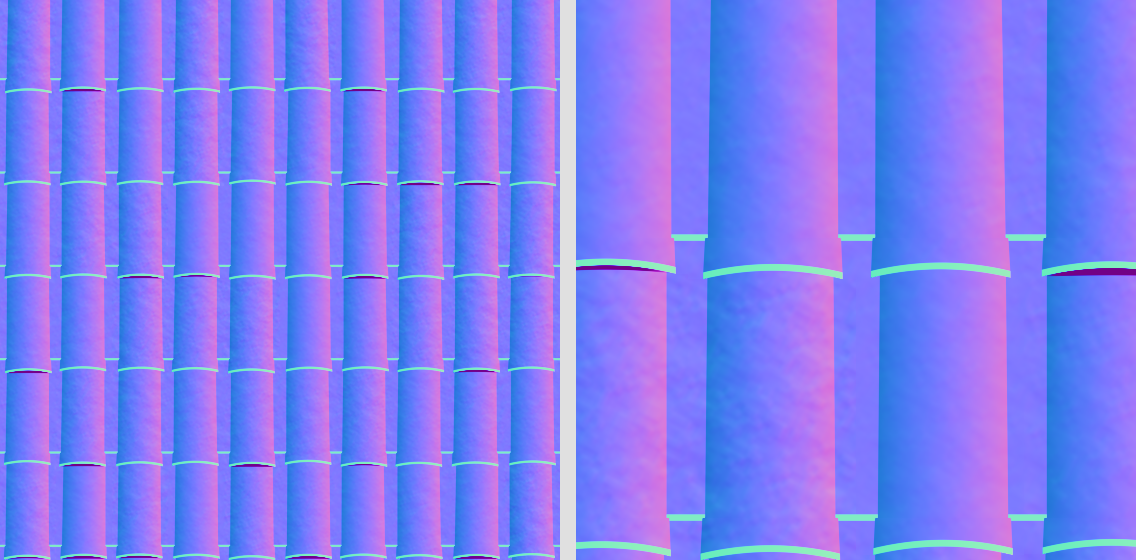
Left, the full canvas; right, a detail of the centre.
Reproduce this texture map procedurally as a Shadertoy shader.

```glsl
float hash(vec2 p) {
    return fract(sin(dot(p, vec2(127.1, 311.7))) * 43758.5453);
}

// Value noise that wraps after a whole number of cells
float wrapNoise(vec2 p, float period) {
    vec2 i = floor(p), f = fract(p);
    f = f * f * f * (f * (f * 6.0 - 15.0) + 10.0);
    vec2 a = mod(i, period), b = mod(i + 1.0, period);
    return mix(mix(hash(a), hash(vec2(b.x, a.y)), f.x),
               mix(hash(vec2(a.x, b.y)), hash(b), f.x), f.y);
}

// Clay surface height; the integer rotation keeps it periodic
float clayHeight(vec2 p) {
    p = mat2(2.0, 1.0, -1.0, 2.0) * p;
    float height = 0.0, amplitude = 0.5, frequency = 24.0;
    for (int octave = 0; octave < 3; octave++) {
        height += amplitude * wrapNoise(p * frequency, frequency);
        amplitude *= 0.5;
        frequency *= 2.0;
    }
    return height;
}

// Centre line of a cover tile, with a small offset and slant of its own
float tileAxis(vec2 id, float along) {
    return 0.5 + 0.04 * (hash(id + 3.0) - 0.5)
               + 0.035 * (hash(id + 17.0) - 0.5) * (along - 0.5);
}

float band(float d, float low, float high, float blur) {
    return smoothstep(low - blur, low + blur, d)
         * (1.0 - smoothstep(high - blur, high + blur, d));
}

void mainImage(out vec4 fragColor, in vec2 fragCoord) {
    vec2 p = fragCoord / iResolution.xy;
    vec2 grid = vec2(10.0, 6.0);
    vec2 blur = 0.7 * grid / iResolution.xy;
    vec2 cell = p * grid + vec2(0.0, 0.3);
    vec2 upperId = mod(floor(cell), grid);
    vec2 f = fract(cell);

    // Arched front edge of the upper tile
    float lipU = (f.x - tileAxis(upperId, 0.0)) / 0.415;
    float arch = 1.0 - min(lipU * lipU, 1.0);
    float lipY = 0.31 + 0.03 * arch + 0.025 * (hash(upperId + 31.0) - 0.5);
    float aboveLip = f.y - lipY;

    // Tile under this point, and the distance along it from its front
    float below = step(aboveLip, 0.0);
    vec2 id = vec2(upperId.x, mod(upperId.y - below, grid.y));
    float along = f.y - 0.32 + below;

    // Covers flare where the lower pan tile is exposed
    float panY = f.y - 0.45;
    float flare = (1.0 - below) * (1.0 - smoothstep(-blur.y, blur.y, panY));
    float halfWidth = mix(0.39 - 0.015 * along, 0.415 - 0.08 * along, flare);
    float across = f.x - tileAxis(id, along);
    float cover = 1.0 - smoothstep(-blur.x, blur.x, abs(across) - halfWidth);
    float u = clamp(across / halfWidth, -1.0, 1.0);

    // Flat pans and rounded covers
    float slope = 0.72 * u;
    vec3 panNormal = vec3(0.0, -0.05, 1.0);
    vec3 coverNormal = vec3(slope, -0.05, sqrt(1.0 - slope * slope));
    vec3 normal = mix(panNormal, coverNormal, cover);

    // Rough clay, stronger on some tiles
    float h = clayHeight(p);
    vec2 bump = vec2(clayHeight(p + vec2(0.002, 0.0)), clayHeight(p + vec2(0.0, 0.002))) - h;
    normal.xy -= bump * mix(0.35, 0.95, hash(id + 53.0));

    // Straight front edge of the pans
    float panLip = band(panY, -0.01, 0.013, blur.y) * (1.0 - cover);
    normal = mix(normal, vec3(0.0, 0.8, 0.5), panLip);

    // Shadowed crescent under raised tiles, then the bright front edge
    float lipSpan = 1.0 - smoothstep(-blur.x, blur.x, (abs(lipU) - 1.0) * 0.415);
    float raised = smoothstep(0.6, 0.95, hash(upperId + 71.0));
    float gap = 0.028 * raised * arch;
    float crescent = band(aboveLip, -gap, 0.004, blur.y) * smoothstep(0.0, 0.012, gap);
    normal = mix(normal, vec3(-0.1, -0.95, 0.05), crescent * lipSpan);
    float lip = band(aboveLip, 0.0, 0.024, blur.y) * lipSpan;
    normal = mix(normal, vec3(0.2 * lipU, 0.84, 0.46), lip);

    fragColor = vec4(0.5 + 0.5 * normalize(normal), 1.0);
}
```
